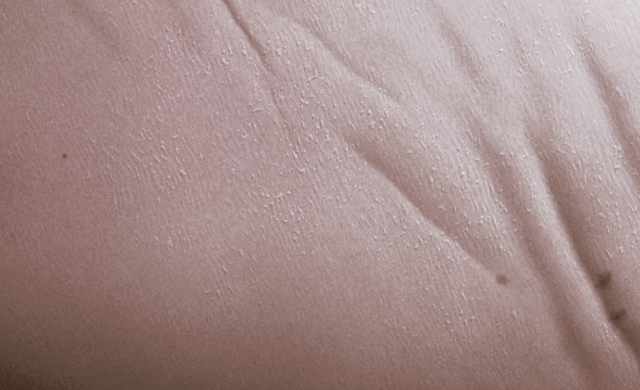
Write a Shadertoy shader that draws this texture.

```glsl
// Close view of creased skin: diagonal folds, fine ribs and glints under soft light from the upper right.

float hash(vec2 p) {
    vec3 q = fract(vec3(p.xyx) * 0.1031);
    q += dot(q, q.yzx + 33.33);
    return fract((q.x + q.y) * q.z);
}

// Smooth value noise, 0 to 1
float noise(vec2 p) {
    vec2 i = floor(p), f = fract(p);
    f = f * f * (3.0 - 2.0 * f);
    return mix(mix(hash(i), hash(i + vec2(1, 0)), f.x),
               mix(hash(i + vec2(0, 1)), hash(i + vec2(1, 1)), f.x), f.y);
}

float fbm(vec2 p) {
    float sum = 0.0, amp = 0.5;
    for (int i = 0; i < 4; i++) {
        sum += amp * noise(p);
        p = mat2(1.6, 1.2, -1.2, 1.6) * p + 7.3;
        amp *= 0.5;
    }
    return sum / 0.9375;
}

vec2 rotate(vec2 p, float angle) {
    float c = cos(angle), s = sin(angle);
    return vec2(c * p.x + s * p.y, c * p.y - s * p.x);
}

// Broad light: dim lower left, pale upper right
float baseTone(float u, float y) {
    float bottom = 0.25 + 0.56 * u - 0.27 * u * u;
    float middle = 0.55 + 0.44 * u - 0.27 * u * u;
    float top = 0.585 + 0.38 * u - 0.10 * u * u;
    float low = 1.0 - pow(max(1.0 - 2.0 * y, 0.0), 1.7);
    float high = pow(max(2.0 * y - 1.0, 0.0), 1.1);
    return mix(mix(bottom, middle, low), top, high);
}

// Bowed crease: faint lit lip below left, edge, shade fading to the upper right
float fold(vec2 p, vec2 a, vec2 b, float bend, float width, float edge, float depth, float lip) {
    vec2 axis = b - a;
    float len = length(axis);
    axis /= len;
    float t = clamp(dot(p - a, axis) / len, 0.0, 1.0);
    float s = dot(p - a, vec2(-axis.y, axis.x)) - bend * 4.0 * t * (1.0 - t);
    float taper = smoothstep(0.0, 0.35, t) * (1.0 - smoothstep(0.55, 1.0, t));
    float shade = smoothstep(-edge, edge, s) * exp(-pow(max(s, 0.0) / width, 2.0));
    float lit = exp(-pow((s + edge + 0.010) / 0.020, 2.0));
    return taper * (lip * lit - depth * shade);
}

float creases(vec2 p) {
    float d = 0.0;
    // Upper left
    d += fold(p, vec2(0.10, 1.08), vec2(0.38, 0.78), 0.00, 0.035, 0.030, 0.055, 0.005);
    d += fold(p, vec2(0.36, 1.08), vec2(0.57, 0.78), 0.00, 0.030, 0.025, 0.050, 0.005);
    d += fold(p, vec2(0.46, 1.12), vec2(0.74, 0.74), 0.01, 0.018, 0.007, 0.180, 0.025);
    d += fold(p, vec2(0.64, 0.86), vec2(0.78, 0.58), 0.00, 0.012, 0.007, 0.060, 0.015);
    // Centre
    d += fold(p, vec2(0.60, 1.04), vec2(1.16, 0.61), 0.01, 0.024, 0.008, 0.060, 0.040);
    d += fold(p, vec2(0.78, 0.75), vec2(1.38, 0.20), -0.01, 0.065, 0.007, 0.125, 0.025);
    d += fold(p, vec2(1.04, 1.08), vec2(1.28, 0.64), 0.01, 0.040, 0.025, 0.085, 0.005);
    // Right
    d += fold(p, vec2(1.10, 0.84), vec2(1.60, -0.25), 0.03, 0.050, 0.032, 0.175, 0.010);
    d += fold(p, vec2(1.24, 1.02), vec2(1.45, 0.52), 0.01, 0.045, 0.030, 0.080, 0.005);
    d += fold(p, vec2(1.30, 0.80), vec2(1.80, -0.20), -0.04, 0.075, 0.014, 0.220, 0.045);
    d += fold(p, vec2(1.38, 1.08), vec2(1.78, 0.15), 0.02, 0.050, 0.028, 0.160, 0.010);
    return d;
}

// Irregular, soft dark mark
float mole(vec2 p, vec2 centre, float radius) {
    float d = length(p - centre) + radius * 1.2 * (fbm(p * 50.0) - 0.5);
    return 1.0 - smoothstep(0.0, radius * 1.3, d);
}

// Parallel ribs that swell and break along their length, -1 to 1
float ribs(vec2 q) {
    float breaks = smoothstep(0.15, 0.75, noise(q * vec2(40.0, 26.0) + 3.0));
    return sin(q.x * 440.0 + 5.0 * noise(q * vec2(30.0, 18.0))) * breaks;
}

// Tone to skin colour, from brown shadow to cool pale light
vec3 skinColour(float tone) {
    vec3 c = mix(vec3(0.25, 0.17, 0.12), vec3(0.38, 0.29, 0.24), smoothstep(0.22, 0.38, tone));
    c = mix(c, vec3(0.51, 0.39, 0.36), clamp((tone - 0.38) / 0.13, 0.0, 1.0));
    c = mix(c, vec3(0.66, 0.56, 0.555), clamp((tone - 0.51) / 0.15, 0.0, 1.0));
    c = mix(c, vec3(0.78, 0.735, 0.745), clamp((tone - 0.66) / 0.12, 0.0, 1.0));
    return mix(c, vec3(0.91, 0.90, 0.92), clamp((tone - 0.78) / 0.20, 0.0, 1.0));
}

void mainImage(out vec4 fragColor, in vec2 fragCoord) {
    vec2 p = fragCoord / iResolution.y;
    float u = fragCoord.x / iResolution.x;
    vec2 wobble = vec2(fbm(p * 9.0), fbm(p * 9.0 + 40.0)) - 0.5;

    // Light, mottling, folds and soft streaks beside them
    float tone = baseTone(u, p.y) + 0.06 * (fbm(p * 4.0 + 3.0) - 0.5);
    tone += creases(p + 0.030 * wobble);
    float creased = smoothstep(0.9, 1.5, p.x + 0.8 * p.y);
    tone += 0.07 * creased * (fbm(rotate(p + 0.03 * wobble, 0.72) * vec2(26.0, 5.0)) - 0.5);
    float lit = smoothstep(0.45, 0.72, tone);

    // Ribs and short strands
    vec2 along = rotate(p + 0.022 * wobble, 0.42);
    float patches = smoothstep(0.30, 0.70, fbm(p * 7.0 + 11.0));
    float strand = noise(along * vec2(210.0, 100.0)) - 0.5;
    tone += ribs(along) * mix(0.006, 0.019, lit) * (0.6 + 0.6 * patches);
    tone += strand * mix(0.022, 0.040, lit);

    // Short glints, each with a dark side
    vec2 spot = along * vec2(190.0, 95.0) + 19.0;
    float glint = smoothstep(0.74, 0.98, noise(spot));
    float shadow = smoothstep(0.74, 0.98, noise(spot + vec2(0.9, 0.4)));
    tone += (0.12 * glint - 0.07 * shadow) * (0.25 + 0.75 * patches) * lit;

    // Grain and stray dark pores
    tone += 0.050 * (noise(p * 310.0) - 0.5);
    float pores = smoothstep(0.88, 0.99, noise(p * 130.0 + 5.0));
    tone -= 0.06 * pores * (1.0 - 0.7 * lit);

    // Marks
    tone -= 0.20 * mole(p, vec2(1.55, 0.28), 0.028) + 0.15 * mole(p, vec2(1.585, 0.19), 0.024);
    tone -= 0.12 * mole(p, vec2(1.29, 0.28), 0.020) + 0.20 * mole(p, vec2(0.165, 0.60), 0.009);

    // Rosy flush on the upper left
    vec2 fromFlush = p - vec2(0.35, 0.72);
    float flush = exp(-dot(fromFlush, fromFlush) * 6.0);
    vec3 colour = skinColour(tone) + flush * vec3(0.010, -0.008, 0.006);
    fragColor = vec4(clamp(colour, 0.0, 1.0), 1.0);
}
```
